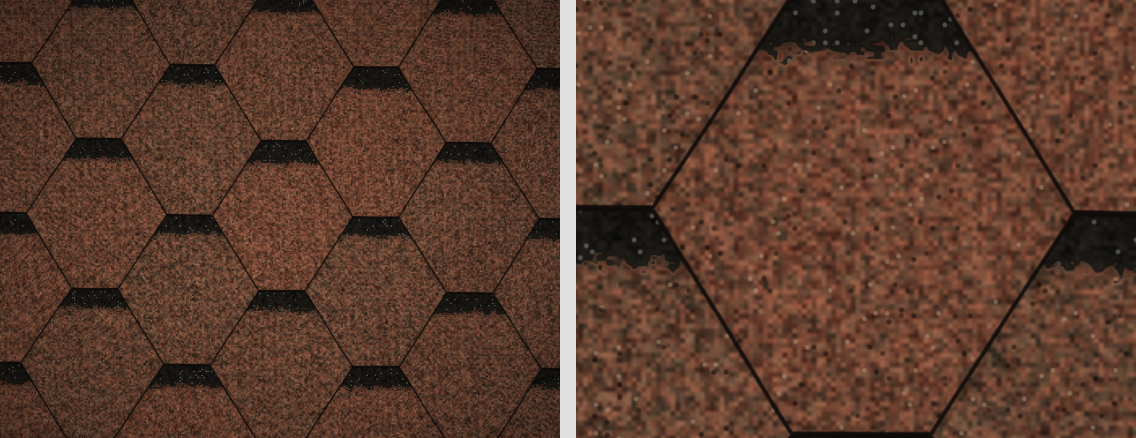
Left: the whole. Right: its middle third, enlarged.
This texture is drawn by a WebGL 1 fragment shader. Its source:

```glsl
precision highp float;
// Hexagonal roof shingles in brown mineral grit, each with a ragged black band at its top.
// Two interleaved lattices give the hexagons; layered value noise gives the grit,
// and a soft light falls off towards the corners. Units are canvas heights.

uniform vec2 u_resolution;

const vec2 PERIOD = vec2(0.4225, 0.3425);   // spacing of tiles in one lattice
const vec2 ORIGIN = vec2(0.647, 0.5067);    // centre of the reference tile
const float TOP_HALF = 0.0515;              // half length of the flat top edge
const float TILT = 0.0115;                  // rows sink slightly to the right
const float LEAN = 0.010;                   // columns drift with height
const float TAPER = 0.045;                  // tiles narrow slightly upwards
const float SLANT_LINE = 0.0015;            // half widths of the seams
const float FLAT_LINE = 0.0024;
const float BAND_DEPTH = 0.046;
const float BAND_RAGGED = 0.030;
const float GRIT_SCALE = 270.0;
const float GRIT_CONTRAST = 1.15;
const vec3 BROWN = vec3(0.362, 0.232, 0.172);
const vec3 RED_SHIFT = vec3(0.030, -0.022, -0.020);
const vec3 BLACK_GRIT = vec3(0.072, 0.070, 0.060);
const vec3 SEAM = vec3(0.050, 0.038, 0.030);
const vec3 PALE_FLECK = vec3(0.62, 0.53, 0.43);
const vec3 GREY_FLECK = vec3(0.40, 0.41, 0.38);

float hash(vec2 p) {
  return fract(sin(dot(p, vec2(127.1, 311.7))) * 43758.5453);
}

float noise(vec2 p) {
  vec2 i = floor(p), f = fract(p);
  f = f * f * (3.0 - 2.0 * f);
  return mix(mix(hash(i), hash(i + vec2(1.0, 0.0)), f.x),
             mix(hash(i + vec2(0.0, 1.0)), hash(i + 1.0), f.x), f.y);
}

// Signed distances to the slanted sides (x) and to the flat edges (y).
vec2 hexEdges(vec2 p) {
  float halfHeight = 0.5 * PERIOD.y;
  float sideHalf = 0.5 * PERIOD.x - TOP_HALF;
  vec2 normal = normalize(vec2(halfHeight, sideHalf - TOP_HALF));
  vec2 a = abs(p);
  return vec2(dot(a - vec2(sideHalf, 0.0), normal), a.y - halfHeight);
}

// Round grains in a fraction of the cells of a fine grid.
float flecks(vec2 p, float share) {
  vec2 cell = floor(p);
  float grain = 1.0 - smoothstep(0.2, 0.6, length(fract(p) - 0.5));
  return grain * step(1.0 - share, hash(cell + 17.3));
}

float line(float d, float halfWidth, float blur) {
  return 1.0 - smoothstep(halfWidth - blur, halfWidth + blur, abs(d));
}

void main() {
  vec2 p = gl_FragCoord.xy / u_resolution.y;
  vec2 uv = gl_FragCoord.xy / u_resolution;
  float blur = max(0.0010, 0.75 / u_resolution.y);

  // Slight camera skew and hand-laid wobble
  float rise = p.y - 0.65;
  vec2 q = p - ORIGIN;
  q.y += TILT * q.x;
  q.x = (q.x - LEAN * rise) / (1.0 - TAPER * rise);
  q += 0.0022 * (vec2(noise(p * 14.0), noise(p * 14.0 + 40.0)) - 0.5);

  // Nearest tile of the two lattices
  vec2 idA = floor(q / PERIOD + 0.5);
  vec2 idB = floor(q / PERIOD) + 0.5;
  vec2 localA = q - idA * PERIOD;
  vec2 localB = q - idB * PERIOD;
  vec2 edgesA = hexEdges(localA);
  vec2 edgesB = hexEdges(localB);
  bool useA = max(edgesA.x, edgesA.y) < max(edgesB.x, edgesB.y);
  vec2 id = useA ? idA : idB;
  vec2 local = useA ? localA : localB;
  vec2 edges = useA ? edgesA : edgesB;
  float tileTone = hash(id * 2.0 + 5.0) - 0.5;

  // Brown grit
  float fine = noise(p * GRIT_SCALE);
  float coarse = noise(p * GRIT_SCALE * 0.55 + 31.0);
  float grit = 0.62 * fine + 0.38 * coarse - 0.5;
  float patches = noise(p * 22.0) - 0.5;
  float hue = noise(p * GRIT_SCALE * 0.7 + 73.0) - 0.5;
  vec3 color = BROWN * (1.0 + GRIT_CONTRAST * grit + 0.08 * patches + 0.06 * tileTone);
  color += RED_SHIFT * (1.6 * hue + 0.4 * tileTone);
  color = mix(color, PALE_FLECK, 0.5 * flecks(p * 230.0, 0.025));
  color *= 1.0 - 0.45 * flecks(p * 210.0 + 9.0, 0.04);

  // Black band with a grainy lower edge
  float depth = 0.5 * PERIOD.y - local.y;
  float bandEnd = BAND_DEPTH + 0.008 * tileTone + BAND_RAGGED * grit
                + 0.010 * (noise(p * 70.0 + 11.0) - 0.5);
  float band = 1.0 - smoothstep(-0.004, 0.004, depth - bandEnd);
  vec3 bandColor = BLACK_GRIT * (1.0 + 1.3 * grit);
  bandColor = mix(bandColor, GREY_FLECK, 0.65 * flecks(p * 220.0 + 3.0, 0.07));
  color = mix(color, bandColor, 0.96 * band);

  // Seams, with a faint shadow beside them
  float nearest = min(abs(edges.x), abs(edges.y));
  color *= 1.0 - 0.16 * exp(-nearest * 260.0);
  float seam = max(0.88 * line(edges.x, SLANT_LINE, blur),
                   0.95 * line(edges.y, FLAT_LINE, blur));
  color = mix(color, SEAM, seam);

  // Light fading towards the corners
  vec2 away = uv - vec2(0.5, 0.47);
  color *= 1.13 - 0.88 * dot(away, away);
  gl_FragColor = vec4(clamp(color, 0.0, 1.0), 1.0);
}
```
